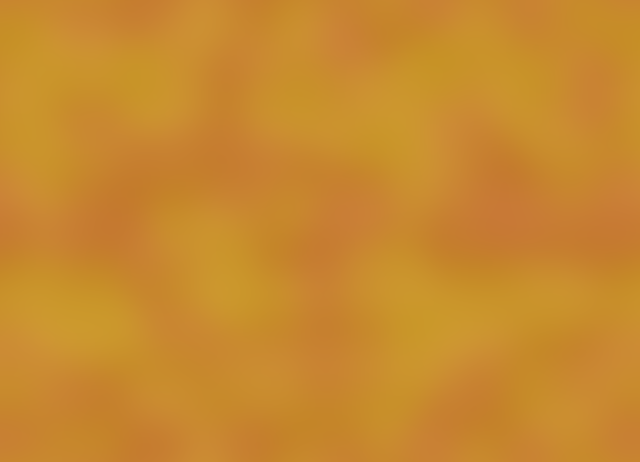
Give the GLSL for this texture, as a WebGL 2 fragment shader.

```glsl
#version 300 es
precision highp float;
// Soft amber and orange clouds in two broad warm bands, tiling on both axes.

uniform vec2 u_resolution;
out vec4 fragColor;

const float TAU = 6.2831853;

// Colour ramp and tint
const vec3 BURNT_ORANGE = vec3(0.775, 0.455, 0.205);
const vec3 GOLD = vec3(0.795, 0.608, 0.162);
const vec3 TINT = vec3(0.030, 0.022, 0.050);

// Cloud layout: whole cell counts keep the tile seamless
const ivec2 CLOUD_CELLS = ivec2(7, 5);
const ivec2 TINT_CELLS = ivec2(8, 6);
const float CLOUD_STRENGTH = 0.75;
const float BAND_COUNT = 2.0;
const float BAND_PHASE = 0.07;
const float BAND_STRENGTH = 0.17;
const float GOLD_BIAS = 0.05;

uint scramble(uint n) {
    n = n * 747796405u + 2891336453u;
    n = ((n >> ((n >> 28u) + 4u)) ^ n) * 277803737u;
    return (n >> 22u) ^ n;
}

// Unit gradient at a lattice point, wrapped to the tile
vec2 latticeGradient(ivec2 cell, ivec2 period, uint seed) {
    uvec2 c = uvec2((cell + period) % period);
    uint h = scramble(c.x + scramble(c.y + scramble(seed)));
    float angle = TAU * float(h & 65535u) / 65536.0;
    return vec2(cos(angle), sin(angle));
}

// Periodic gradient noise over the unit square
float cloudNoise(vec2 uv, ivec2 period, uint seed) {
    vec2 p = uv * vec2(period);
    ivec2 cell = ivec2(floor(p));
    vec2 f = fract(p);
    vec2 w = f * f * f * (f * (f * 6.0 - 15.0) + 10.0);
    float corner[4];
    for (int i = 0; i < 4; i++) {
        ivec2 offset = ivec2(i & 1, i >> 1);
        corner[i] = dot(latticeGradient(cell + offset, period, seed), f - vec2(offset));
    }
    return mix(mix(corner[0], corner[1], w.x), mix(corner[2], corner[3], w.x), w.y);
}

void main() {
    vec2 uv = gl_FragCoord.xy / u_resolution;

    // Gold against orange: clouds over horizontal warm bands
    float clouds = CLOUD_STRENGTH * cloudNoise(uv, CLOUD_CELLS, 11u);
    float band = BAND_STRENGTH * cos(TAU * BAND_COUNT * (uv.y - BAND_PHASE));
    float warmth = 0.5 + 0.5 * tanh(2.0 * (GOLD_BIAS + clouds - band));

    // Independent drift between pale and deep tones
    float drift = cloudNoise(uv, TINT_CELLS, 37u);
    vec3 color = mix(BURNT_ORANGE, GOLD, warmth) + TINT * drift;

    fragColor = vec4(color, 1.0);
}
```
